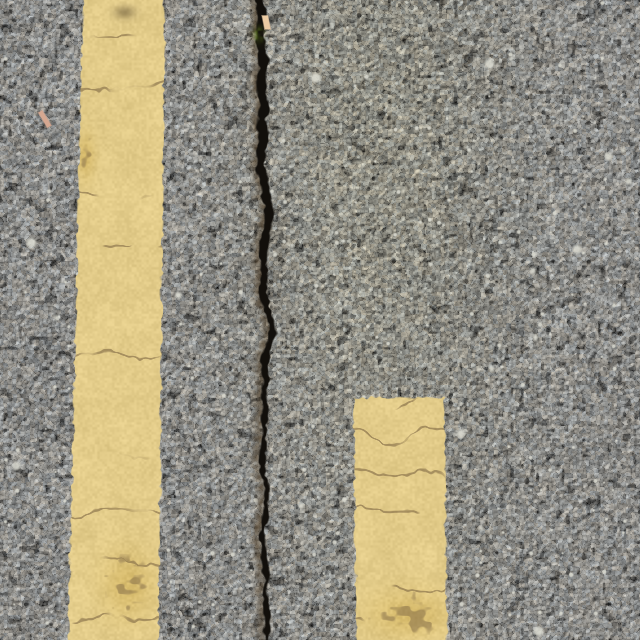
Reproduce this texture procedurally as a WebGL 1 fragment shader.

```glsl
precision highp float;
// Sunlit asphalt with two worn yellow road stripes and a deep vertical crack.
// Cellular stones and relief noise make the ground; signed distances place the
// paint and crack, while warped repeating rows make the paint's hairline splits.
uniform vec2 u_resolution;

float hash(vec2 p) {
  vec3 q = fract(vec3(p.xyx) * 0.1031);
  q += dot(q, q.yzx + 33.33);
  return fract((q.x + q.y) * q.z);
}

vec2 hash2(vec2 p) {
  return vec2(hash(p), hash(p + 57.3));
}

float noise(vec2 p) {
  vec2 i = floor(p), f = fract(p);
  f = f * f * (3.0 - 2.0 * f);
  return mix(mix(hash(i), hash(i + vec2(1.0, 0.0)), f.x),
             mix(hash(i + vec2(0.0, 1.0)), hash(i + 1.0), f.x), f.y);
}

float fbm(vec2 p) {
  float sum = 0.0, amp = 0.5;
  for (int i = 0; i < 4; i++) {
    sum += amp * noise(p);
    p = p * 2.03 + 17.1;
    amp *= 0.5;
  }
  return sum;
}

// x: random stone tone, y: distance to the gap between stones
vec2 stones(vec2 p) {
  vec2 cell = floor(p), id = cell;
  float near = 9.0, next = 9.0;
  for (int j = -1; j <= 1; j++) {
    for (int i = -1; i <= 1; i++) {
      vec2 c = cell + vec2(float(i), float(j));
      float d = length(c + hash2(c) - p);
      if (d < near) { next = near; near = d; id = c; }
      else next = min(next, d);
    }
  }
  return vec2(hash(id + 7.7), next - near);
}

// Soft elliptical spot, 1 at its centre
float spot(vec2 p, vec2 centre, vec2 size) {
  vec2 d = (p - centre) / size;
  return exp(-dot(d, d));
}

float box(vec2 p, vec2 halfSize) {
  vec2 d = abs(p) - halfSize;
  return length(max(d, 0.0)) + min(max(d.x, d.y), 0.0);
}

// Pale specks scattered one per cell, most of them hidden
float specks(vec2 p, float scale, float rarity) {
  vec2 g = p * scale, id = floor(g);
  vec2 d = fract(g) - 0.25 - 0.5 * hash2(id);
  float radius = 0.08 + 0.13 * hash(id + 3.1);
  float edge = 0.1;
  return step(rarity, hash(id + 9.4)) * (1.0 - smoothstep(radius - edge, radius + edge, length(d)));
}

vec3 asphalt(vec2 p) {
  vec2 warped = p + 0.003 * vec2(noise(p * 160.0), noise(p * 160.0 + 40.0));
  vec2 s = stones(warped * 145.0);
  vec2 toLight = vec2(-0.0017, 0.0022);
  float relief = noise(p * 190.0) - noise((p + toLight) * 190.0);
  float tone = 0.43 + 0.19 * s.x + 0.22 * relief;
  tone += 0.17 * (noise(p * 300.0) - 0.5) + 0.05 * (fbm(p * 9.0) - 0.47);
  tone -= 0.09 * (1.0 - smoothstep(0.0, 0.22, s.y));
  tone -= 0.20 * smoothstep(0.70, 0.88, noise(p * 125.0 + 8.0));
  float middle = spot(p, vec2(0.59, 0.75), vec2(0.2, 0.6));
  vec3 tint = mix(vec3(1.0, 1.0, 0.98), vec3(1.04, 1.03, 0.95), middle);
  tint += (hash(floor(warped * 145.0)) - 0.5) * vec3(0.05, 0.0, -0.06);
  return (tone + 0.045) * tint;
}

// Hairline splits in rows of the given spacing
float splits(vec2 p, float spacing, float seed) {
  float y = p.y + 0.035 * (noise(p * vec2(18.0, 9.0) + seed) - 0.5) + 0.006 * noise(p * 110.0);
  float row = floor(y / spacing);
  float d = abs(fract(y / spacing) - 0.5) * spacing;
  float shown = smoothstep(0.42, 0.6, noise(vec2(p.x * 22.0 + seed, row * 7.3)));
  return shown * (1.0 - smoothstep(0.0006, 0.0026, d));
}

void main() {
  vec2 uv = gl_FragCoord.xy / u_resolution;
  float px = 1.0 / min(u_resolution.x, u_resolution.y);
  vec3 color = asphalt(uv);
  color = mix(color, vec3(0.86, 0.86, 0.82), 0.85 * max(specks(uv, 62.0, 0.93), specks(uv + 0.37, 27.0, 0.965)));
  color += 0.035 * spot(uv, vec2(0.546, 0.7), vec2(0.003, 0.35));

  // Painted stripes with ragged edges, splits and worn patches
  float ragged = 0.005 * (noise(uv * 150.0) - 0.5) + 0.003 * (noise(uv * 60.0) - 0.5);
  float longStripe = abs(uv.x - 0.177 - 0.0165 * uv.y) - 0.0705 + 0.007 * uv.y;
  float shortStripe = box(uv - vec2(0.628 - 0.013 * uv.y, 0.139), vec2(0.0705, 0.239));
  float stripe = min(longStripe, shortStripe) + ragged;
  float paint = 1.0 - smoothstep(-px, px, stripe);
  float wear = spot(uv, vec2(0.2, 0.085), vec2(0.04, 0.05)) + spot(uv, vec2(0.64, 0.04), vec2(0.06, 0.035))
             + spot(uv, vec2(0.134, 0.755), vec2(0.014, 0.035));
  float chips = smoothstep(0.62, 0.76, noise(uv * vec2(85.0, 120.0)) * 0.55 + 0.45 * wear);
  float split = uv.x < 0.4 ? splits(uv, 0.082, 3.0) : splits(uv, 0.058, 11.0);
  vec3 yellow = vec3(0.89, 0.80, 0.54) + 0.07 * (fbm(uv * 30.0) - 0.47) + 0.06 * (noise(uv * 260.0) - 0.5);
  yellow -= vec3(0.04, 0.06, 0.11) * min(wear, 1.0);
  yellow = mix(yellow, vec3(0.52, 0.43, 0.28), 0.65 * max(split, 0.85 * chips));
  yellow = mix(yellow, vec3(0.48, 0.41, 0.26), 0.65 * spot(uv, vec2(0.195, 0.981), vec2(0.016, 0.01)));
  color = mix(color, yellow, paint);

  // Crack: bent centre line, narrowing downwards, with a dirty left lip
  float centre = 0.409 + 0.009 * spot(uv, vec2(uv.x, 0.67), vec2(0.04)) + 0.004 * (1.0 - uv.y)
               + 0.011 * spot(uv, vec2(uv.x, 0.485), vec2(0.035)) + 0.009 * (noise(vec2(uv.y * 42.0, 2.0)) - 0.5);
  float width = mix(0.0035, 0.0075, uv.y) + 0.004 * (noise(vec2(uv.y * 75.0, 8.0)) - 0.5);
  float across = uv.x - centre + 0.004 * (noise(uv * 140.0) - 0.5);
  float lip = spot(vec2(across, 0.0), vec2(-0.008, 0.0), vec2(0.008, 1.0));
  color = mix(color, vec3(0.34, 0.28, 0.20), lip * (0.3 + 0.5 * noise(uv * 130.0)));
  color = mix(color, vec3(0.07, 0.06, 0.045), 1.0 - smoothstep(width - 0.002, width + 0.002, abs(across)));

  // Moss and two small pieces of litter
  color = mix(color, vec3(0.36, 0.46, 0.12), spot(uv, vec2(0.404, 0.946), vec2(0.008, 0.012)) * noise(uv * 200.0));
  vec2 q = uv - vec2(0.416, 0.965);
  color = mix(color, vec3(0.93, 0.80, 0.64), 1.0 - smoothstep(-px, px, box(q + vec2(0.2 * q.y, 0.0), vec2(0.005, 0.011))));
  q = uv - vec2(0.07, 0.814);
  q = vec2(q.x * 0.86 + q.y * 0.51, q.y * 0.86 - q.x * 0.51);
  color = mix(color, vec3(0.84, 0.66, 0.57), 1.0 - smoothstep(-px, px, box(q, vec2(0.004, 0.014))));
  gl_FragColor = vec4(clamp(color, 0.0, 1.0), 1.0);
}
```
